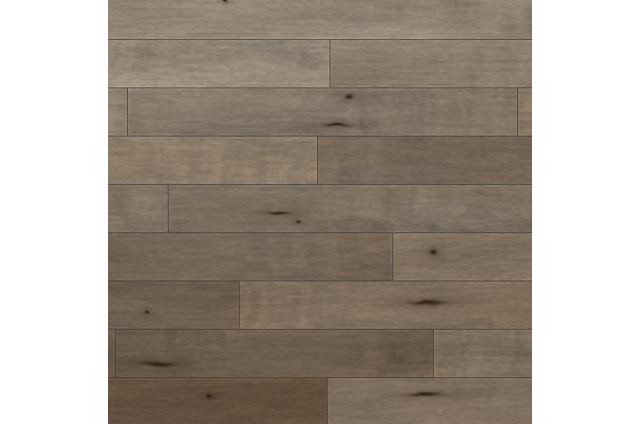
Reproduce this texture procedurally as a WebGL 1 fragment shader.

```glsl
precision highp float;
uniform vec2 u_resolution;

#define ROW_PITCH 0.1139
#define ROW_OFFSET 0.0045
#define SEAM_HALF_WIDTH 0.0011
#define SEAM_STRENGTH 0.72
#define GRAIN_STRENGTH 0.075
#define FIGURE_STRENGTH 0.09
#define KNOT_CHANCE 0.5
#define DARK_WOOD vec3(0.38, 0.32, 0.265)
#define LIGHT_WOOD vec3(0.62, 0.56, 0.485)
#define SEAM_COLOR vec3(0.20, 0.20, 0.20)
#define KNOT_COLOR vec3(0.17, 0.11, 0.07)
#define WARM_SHIFT vec3(0.022, 0.0, -0.024)

float hash(vec2 p) {
  vec3 q = fract(p.xyx * 0.1031);
  q += dot(q, q.yzx + 33.33);
  return fract((q.x + q.y) * q.z);
}

float noise(vec2 p) {
  vec2 i = floor(p), f = fract(p);
  f = f * f * (3.0 - 2.0 * f);
  float low = mix(hash(i), hash(i + vec2(1.0, 0.0)), f.x);
  float high = mix(hash(i + vec2(0.0, 1.0)), hash(i + vec2(1.0)), f.x);
  return mix(low, high, f.y);
}

float fbm(vec2 p) {
  float sum = 0.0, weight = 0.5;
  for (int i = 0; i < 4; i++) {
    sum += weight * noise(p);
    p = p * 2.03 + 17.7;
    weight *= 0.5;
  }
  return sum / 0.9375;
}

// Irregular stagger: x of one butt joint in a row
float jointStart(float row) {
  float drift = 0.478 + 0.42 * row;
  drift += 0.055 * cos(2.094 * (row - 1.0)) - 0.072 * cos(0.838 * (row - 4.2));
  return fract(drift) + 0.15 * step(7.5, row);
}

float boardLength(float row) {
  return min(0.6 + 0.15 * row, 0.92) + 0.2 * step(7.5, row);
}

// Brightness change from grain, growth arcs and cross figure
float grainShade(vec2 p, vec2 seed) {
  vec2 q = p + 40.0 * vec2(hash(seed), hash(seed + 9.1));
  q.y += 0.012 * (fbm(q * vec2(5.0, 9.0)) - 0.5);
  float fibre = noise(q * vec2(14.0, 150.0)) - 0.5;
  float pores = noise(q * vec2(95.0, 230.0)) - 0.5;
  float field = fbm(q * vec2(2.2, 13.0));
  float rings = abs(fract(field * 9.0) - 0.5) - 0.25;
  float curl = fbm(q * vec2(38.0, 7.0) + 3.0 * field) - 0.5;
  float curlMask = smoothstep(0.4, 0.75, noise(q * vec2(4.0, 6.0)));
  float shade = GRAIN_STRENGTH * (0.6 * fibre + 0.6 * pores + 0.4 * rings);
  shade += FIGURE_STRENGTH * (1.5 * (field - 0.5) + 1.1 * curl * curlMask);
  return shade;
}

// Round knots and long mineral streaks inside one board
float knotCover(vec2 p, vec2 corner, vec2 size, vec2 seed) {
  float cover = 0.0;
  for (int i = 0; i < 3; i++) {
    vec2 key = seed + float(i) * vec2(5.3, 11.9);
    vec2 place = vec2(hash(key), 0.15 + 0.7 * hash(key + 2.7));
    vec2 d = p - corner - size * place;
    d.y += 0.007 * (noise(p * vec2(45.0, 30.0) + key) - 0.5);
    float stretch = mix(0.13, 0.75, step(0.45, hash(key + 4.1)));
    float radius = 0.002 + 0.0045 * hash(key + 6.3);
    float r = length(d * vec2(stretch, 1.0)) / radius;
    float present = step(hash(key + 8.8), KNOT_CHANCE);
    cover += present * (0.75 * exp(-r * r) + 0.2 * exp(-0.1 * r * r));
  }
  return min(cover, 0.9);
}

void main() {
  float pixel = 1.0 / u_resolution.y;
  vec2 p = gl_FragCoord.xy * pixel;
  p.x += 0.5 - 0.5 * u_resolution.x * pixel;

  // Locate the board
  float rowCoord = (p.y + ROW_OFFSET) / ROW_PITCH;
  float row = floor(rowCoord);
  float span = boardLength(row), start = jointStart(row);
  float boardCoord = (p.x - start) / span;
  float board = floor(boardCoord);
  vec2 cell = vec2(boardCoord - board, rowCoord - row);
  vec2 size = vec2(span, ROW_PITCH);
  vec2 corner = vec2(start + board * span, row * ROW_PITCH - ROW_OFFSET);
  vec2 seed = vec2(board + 13.0, row * 3.0 + 5.0);

  // Tone per board, paler toward the top
  float side = clamp(4.0 * (corner.x + 0.5 * span - 0.5), -1.0, 1.0);
  float tone = 0.21 + 0.07 * row - 0.15 * side * clamp(row - 3.6, -1.0, 1.0);
  tone += 0.16 * (hash(seed) - 0.5);
  vec3 color = mix(DARK_WOOD, LIGHT_WOOD, tone);
  float warmth = hash(seed + 3.3) - 0.5 + 0.9 * (fbm(p * vec2(3.0, 14.0) + seed) - 0.5);
  color += WARM_SHIFT * warmth;
  color *= 1.0 + 2.0 * grainShade(p, seed);
  color = mix(color, KNOT_COLOR, knotCover(p, corner, size, seed));

  // Dark seams with a faint worn bevel
  vec2 gap = min(cell, 1.0 - cell) * size;
  float edge = min(gap.x, gap.y);
  float seam = clamp((SEAM_HALF_WIDTH - edge) / pixel + 0.5, 0.0, 1.0);
  float wear = noise(p * vec2(40.0, 60.0));
  color *= 1.0 + 0.12 * wear * exp(-pow((edge - 0.0035) / 0.0015, 2.0));
  color = mix(color, SEAM_COLOR, seam * SEAM_STRENGTH * (0.75 + 0.25 * wear));

  // Square floor panel on white
  float panel = clamp((0.5 - abs(p.x - 0.5)) / pixel + 0.5, 0.0, 1.0);
  gl_FragColor = vec4(mix(vec3(1.0), color, panel), 1.0);
}
```
